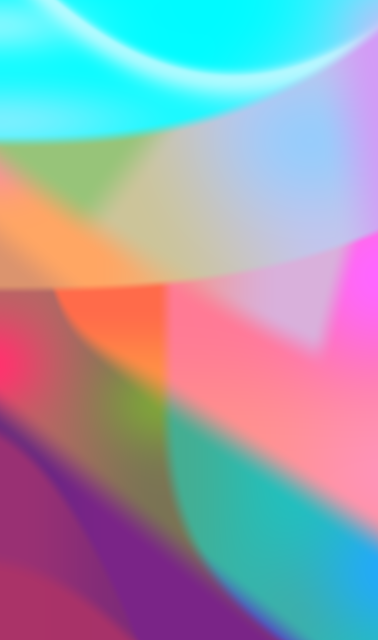
Give the GLSL for this background, as a WebGL 1 fragment shader.

```glsl
precision highp float;

uniform vec2 u_resolution;

// Soft step across a boundary at d = 0
float edge(float d, float softness) {
  return smoothstep(-softness, softness, d);
}

// Elliptical falloff around a center
float glow(vec2 p, vec2 center, vec2 radius) {
  vec2 q = (p - center) / radius;
  return exp(-dot(q, q));
}

// Cyan sky with a pale curved streak
vec3 skyColor(vec2 p) {
  vec3 c = vec3(0.0, 0.99, 1.0);
  c = mix(c, vec3(0.55, 0.93, 1.0), 0.85 * glow(p, vec2(0.0, 0.81), vec2(0.38, 0.055)));
  c = mix(c, vec3(0.62, 0.97, 1.0), 0.8 * glow(p, vec2(0.0, 0.96), vec2(0.25, 0.045)));
  c = mix(c, vec3(0.5, 0.88, 1.0), 0.9 * smoothstep(0.45, 0.95, p.x + 0.8 * (0.86 - p.y)));
  c = mix(c, vec3(0.0, 0.98, 1.0), 0.9 * glow(p, vec2(0.52, 0.98), vec2(0.27, 0.08)));
  float d = p.y - (0.876 + 0.53 * (p.x - 0.62) * (p.x - 0.62));
  float width = mix(0.032, 0.013, edge(d, 0.01));
  c = mix(c, vec3(0.78, 0.98, 1.0), 0.85 * exp(-d * d / (width * width)));
  return mix(c, vec3(0.78, 0.72, 0.97), 0.8 * glow(p, vec2(1.04, 0.95), vec2(0.12, 0.06)));
}

// Translucent pastel band; ridge is the height above the warm diagonal
vec3 bandColor(vec2 p, float ridge) {
  vec3 c = mix(vec3(0.80, 0.77, 0.60), vec3(0.78, 0.77, 0.92),
               smoothstep(0.36, 0.85, p.x + 0.7 * (p.y - 0.65)));
  c = mix(c, vec3(0.55, 0.81, 1.0), 0.8 * glow(p, vec2(0.82, 0.78), vec2(0.22, 0.11)));
  float greenSide = edge(0.396 - 1.26 * (0.779 - p.y) - p.x, 0.07);
  c = mix(c, vec3(0.57, 0.77, 0.46), 0.9 * greenSide);
  c = mix(c, vec3(0.84, 0.58, 0.97), 0.85 * smoothstep(0.84, 1.02, p.x + 0.25 * (p.y - 0.8)));
  vec3 warm = mix(vec3(1.0, 0.65, 0.39), vec3(0.91, 0.72, 0.51), smoothstep(0.25, 0.5, p.x));
  warm = mix(warm, vec3(0.86, 0.58, 0.43), edge(0.635 - 0.5 * p.x - p.y, 0.04));
  warm = mix(warm, vec3(0.98, 0.58, 0.58), glow(p, vec2(0.0, 0.74), vec2(0.11, 0.05)));
  return mix(warm, c, edge(ridge, 0.04));
}

// Warm sheet, with a pale wedge and magenta light on the right
vec3 warmColor(vec2 p, float ridge, float foldSide) {
  vec3 orange = mix(vec3(1.0, 0.57, 0.27), vec3(1.0, 0.42, 0.29), smoothstep(0.4, 0.52, p.y));
  vec3 pink = mix(vec3(1.0, 0.57, 0.55), vec3(1.0, 0.48, 0.58), smoothstep(0.3, 0.5, p.y));
  pink = mix(pink, vec3(1.0, 0.58, 0.72), glow(p, vec2(1.05, 0.26), vec2(0.25, 0.12)));
  vec3 c = mix(orange, pink, foldSide);
  c = mix(c, vec3(1.0, 0.40, 1.0), glow(p, vec2(1.0, 0.57), vec2(0.22, 0.15)));
  float wedge = edge(ridge, 0.03) * edge(0.85 + 0.44 * (p.y - 0.453) - p.x, 0.035);
  vec3 pale = mix(vec3(0.94, 0.60, 0.58), vec3(0.85, 0.69, 0.86), smoothstep(0.45, 0.75, p.x));
  return mix(c, pale, wedge);
}

// Dusty olive on the left, teal to the right of the fold
vec3 shadeColor(vec2 p, float foldSide) {
  vec3 dusty = mix(vec3(0.70, 0.41, 0.39), vec3(0.48, 0.45, 0.33), smoothstep(0.08, 0.42, p.x));
  dusty = mix(dusty, vec3(0.50, 0.66, 0.22), 0.9 * glow(p, vec2(0.43, 0.37), vec2(0.15, 0.07)));
  dusty = mix(dusty, vec3(1.0, 0.20, 0.43), glow(p, vec2(-0.02, 0.43), vec2(0.14, 0.08)));
  vec3 teal = mix(vec3(0.27, 0.68, 0.57), vec3(0.12, 0.76, 0.75), smoothstep(0.45, 0.8, p.x));
  teal = mix(teal, vec3(0.24, 0.69, 0.65), glow(p, vec2(0.78, 0.04), vec2(0.2, 0.12)));
  teal = mix(teal, vec3(0.14, 0.66, 0.98), glow(p, vec2(1.04, 0.11), vec2(0.18, 0.1)));
  return mix(dusty, teal, foldSide);
}

// Purple corner with two overlapping rounded sheets
vec3 purpleColor(vec2 p, float foldSide) {
  vec3 c = mix(vec3(0.38, 0.15, 0.50), vec3(0.48, 0.14, 0.53), smoothstep(0.0, 0.3, p.x));
  c = mix(c, vec3(0.37, 0.11, 0.80), foldSide);
  float outer = 0.323 - 0.35 * p.x - 1.5 * p.x * p.x;
  float inner = 0.121 - 0.1 * p.x - 0.7 * p.x * p.x;
  vec3 plum = mix(vec3(0.60, 0.19, 0.45), vec3(0.50, 0.17, 0.47), smoothstep(0.05, 0.33, p.x));
  c = mix(c, plum, edge(outer - p.y, 0.018));
  return mix(c, vec3(0.68, 0.20, 0.40), 0.85 * edge(inner - p.y, 0.018));
}

void main() {
  vec2 p = gl_FragCoord.xy / u_resolution;

  // Shared boundaries
  float ridge = p.y - (0.75 - 0.45 * p.x + 0.11 * p.x * p.x);
  float fold = 0.44 + 0.3 * pow(max(0.0, 1.0 - p.y / 0.4), 3.0);
  float foldSide = edge(p.x - fold, 0.025);
  float warmEdge = 0.553 - 0.393 * p.x + 0.05 * exp((0.145 - p.x) * 25.0);
  float bandEdge = 0.548 + 0.09 * pow(p.x, 2.7);
  float skyEdge = 0.779 + 0.172 * pow(p.x, 2.6);

  // Layers from the bottom corner up to the sky
  vec3 color = shadeColor(p, foldSide);
  color = mix(color, purpleColor(p, foldSide), edge(0.36 - 0.47 * p.x - p.y, 0.04));
  float warmBlur = mix(0.02, 0.04, smoothstep(0.2, 0.5, p.x));
  color = mix(color, warmColor(p, ridge, foldSide), edge(p.y - warmEdge, warmBlur));
  color = mix(color, bandColor(p, ridge), edge(p.y - bandEdge, 0.008));
  color = mix(color, skyColor(p), edge(p.y - skyEdge, 0.012));

  gl_FragColor = vec4(color, 1.0);
}
```
